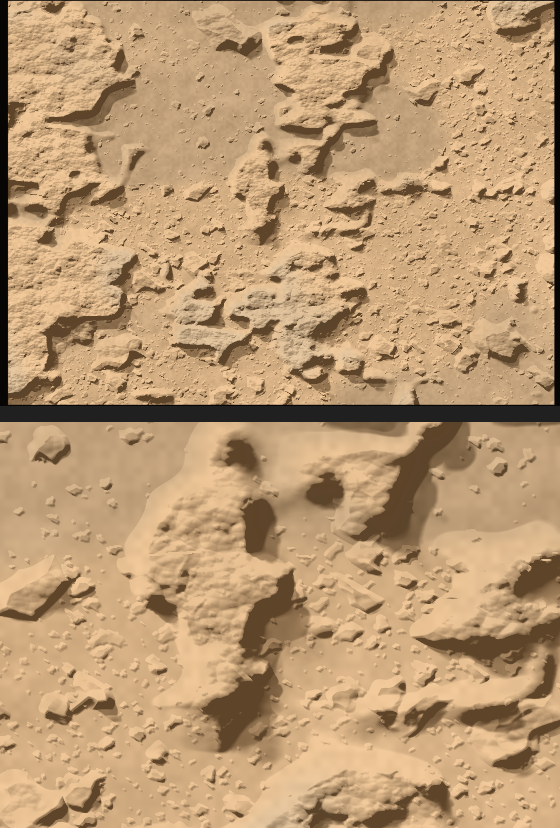
Top, the full canvas; bottom, a detail of the centre.
This texture is drawn by a Shadertoy shader. Its source:

```glsl
const vec3 SHADOW_COLOR = vec3(0.46, 0.35, 0.23);
const vec3 LIGHT_COLOR = vec3(0.91, 0.755, 0.575);
const vec3 FRAME_COLOR = vec3(0.03, 0.02, 0.02);
const vec3 GRAY_TINT = vec3(0.95, 0.99, 1.04);
const vec2 TO_LIGHT = vec2(-0.6, 0.8);
const float LIGHT_SLOPE = 0.75;     // tangent of the sun elevation
const float SLOPE_STEP = 0.0022;
const float RELIEF_CONTRAST = 0.48;
const float SHADOW_DEPTH = 0.58;
const float FLAT_TONE = 0.83;
const float BEDROCK_LEVEL = 0.61;
const float BEDROCK_HEIGHT = 0.05;
const float CRAG_SLOPE = 0.30;
const float LARGEST_CELL = 0.19;
const int STONE_LAYERS = 5;
const int CRAG_OCTAVES = 4;
const int SHADOW_STEPS = 6;

vec2 hash2(vec2 p) {
    vec3 q = fract(p.xyx * vec3(0.1031, 0.1030, 0.0973));
    q += dot(q, q.yzx + 33.33);
    return fract((q.xx + q.yz) * q.zy);
}

float valueNoise(vec2 p) {
    vec2 i = floor(p), f = fract(p);
    f = f * f * (3.0 - 2.0 * f);
    float low = mix(hash2(i).x, hash2(i + vec2(1, 0)).x, f.x);
    float high = mix(hash2(i + vec2(0, 1)).x, hash2(i + 1.0).x, f.x);
    return mix(low, high, f.y);
}

float cellular(vec2 p) {
    vec2 cell = floor(p), f = fract(p);
    float nearest = 4.0;
    for (int y = -1; y <= 1; y++)
    for (int x = -1; x <= 1; x++) {
        vec2 o = vec2(x, y);
        vec2 d = o + hash2(cell + o + 57.0) - f;
        nearest = min(nearest, dot(d, d));
    }
    return sqrt(nearest);
}

// Broken rock surface: cellular bumps at falling sizes
float crags(vec2 p) {
    float sum = 0.0, freq = 13.0;
    vec2 q = p * vec2(0.85, 1.25);
    for (int i = 0; i < CRAG_OCTAVES; i++) {
        sum += (0.5 - cellular(q * freq)) / freq;
        q = mat2(0.8, 0.6, -0.6, 0.8) * q + 3.7;
        freq *= 2.1;
    }
    return sum * CRAG_SLOPE;
}

// Bedrock crowds the left side, with a sandy gap between two shelves
float bedrockMask(vec2 p) {
    float region = 0.55 * valueNoise(p * 3.6 + 11.3)
                 + 0.28 * valueNoise(p * vec2(8.0, 11.0) + 4.0)
                 + 0.17 * valueNoise(p * vec2(22.0, 30.0));
    region += 0.25 * smoothstep(0.55, 0.05, p.x) * smoothstep(0.06, 0.28, abs(p.y - 0.6));
    return smoothstep(BEDROCK_LEVEL, BEDROCK_LEVEL + 0.09, region);
}

float driftMask(vec2 p) {
    return smoothstep(0.5, 0.68, valueNoise(p * vec2(3.2, 4.6) + 27.0));
}

// Scattered angular stones; each layer halves the cell size
float stones(vec2 p, float drift) {
    float top = 0.0, size = LARGEST_CELL;
    for (int layer = 0; layer < STONE_LAYERS; layer++) {
        float seed = float(layer) * 19.0;
        float density = layer == 0 ? 0.4 : mix(0.72, 0.13, drift);
        vec2 g = p * vec2(1.0, 1.2) / size + seed;
        g += 0.07 * sin(g.yx * 6.3 + seed) + 0.035 * sin(g.yx * 15.1 + g * 4.0);
        vec2 cell = floor(g);
        for (int y = -1; y <= 1; y++)
        for (int x = -1; x <= 1; x++) {
            vec2 id = cell + vec2(x, y);
            vec2 kind = hash2(id + 131.0);
            if (kind.x > density) continue;
            vec2 d = g - id - hash2(id);
            float a = kind.y * 6.283;
            d = mat2(cos(a), sin(a), -sin(a), cos(a)) * d;
            vec2 q = abs(d) * vec2(1.0, 1.35);
            float radius = mix(0.13, 0.42, pow(fract(kind.y * 17.0), 1.6));
            float rim = radius - max(q.x, dot(q, vec2(0.55, 0.84)));
            float facet = min(rim * 1.1, radius * 0.5 + d.x * 0.25);
            top = max(top, facet * size);
        }
        size *= 0.5;
    }
    return top;
}

float terrain(vec2 p) {
    float bedrock = bedrockMask(p);
    float stone = stones(p, driftMask(p));
    float rough = min(1.0, bedrock + 0.75 * smoothstep(0.0, 0.012, stone));
    float h = BEDROCK_HEIGHT * bedrock + stone * (1.0 - 0.4 * bedrock);
    if (rough > 0.01) h += rough * crags(p);
    return h + 0.004 * valueNoise(p * 34.0);
}

void mainImage(out vec4 fragColor, in vec2 fragCoord) {
    vec2 p = fragCoord / iResolution.y;
    vec2 uv = fragCoord / iResolution.xy;

    // Slope toward the light, then cast shadows
    float h = terrain(p);
    float lit = (h - terrain(p + TO_LIGHT * SLOPE_STEP)) / SLOPE_STEP;
    float blocked = 0.0, reach = 0.004;
    for (int i = 0; i < SHADOW_STEPS; i++) {
        float rise = (terrain(p + TO_LIGHT * reach) - h) / reach;
        blocked = max(blocked, smoothstep(0.0, 0.4, rise - LIGHT_SLOPE));
        reach *= 1.75;
    }

    // Tone and tint
    float bedrock = bedrockMask(p), drift = driftMask(p) * (1.0 - bedrock);
    float tone = FLAT_TONE + clamp(RELIEF_CONTRAST * lit, -0.6, 0.2);
    tone -= SHADOW_DEPTH * blocked + 0.13 * drift;
    tone += 0.12 * (valueNoise(p * 150.0) - 0.5) + 0.1 * (valueNoise(p * 9.0) - 0.5);
    vec3 color = mix(SHADOW_COLOR, LIGHT_COLOR, clamp(tone, -0.2, 1.08));
    float gray = max(drift * 0.5, bedrock * smoothstep(0.45, 0.8, valueNoise(p * 6.0 + 40.0)));
    color *= mix(vec3(1.0), GRAY_TINT, gray);

    // Dark frame, wider at the left and right
    vec2 blur = 0.7 / iResolution.xy;
    vec2 inside = smoothstep(-blur, blur, uv - vec2(0.0143, 0.003))
                * smoothstep(-blur, blur, vec2(0.99, 0.998) - uv);
    fragColor = vec4(mix(FRAME_COLOR, color, inside.x * inside.y), 1.0);
}
```
